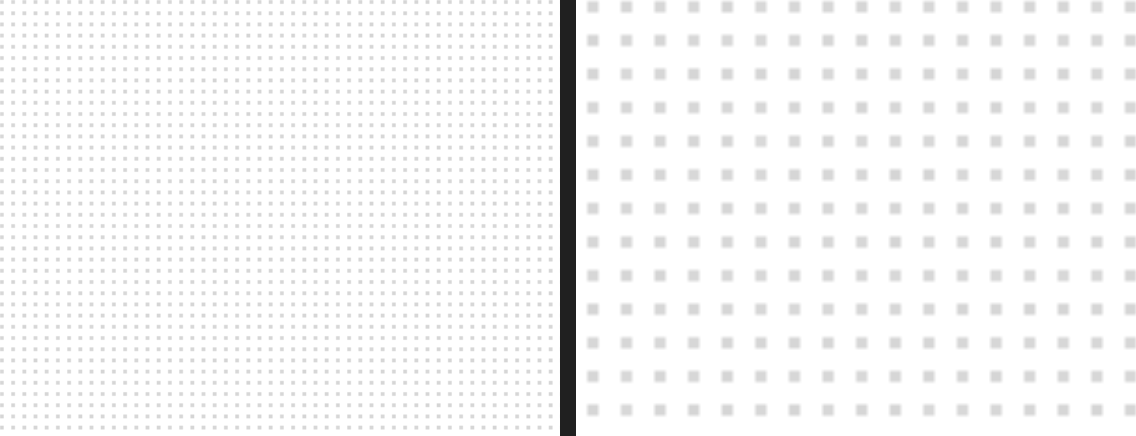
Left, the full canvas; right, a detail of the centre.
A Shadertoy shader for this pattern:

```glsl
// A regular grid of small pale grey squares on white, 50 across and 39 down.
// Each cell holds one box whose coverage is the product of two soft spans;
// gradient noise shifts the grey very slightly from one square to the next.

const float COLUMNS = 50.0;                 // repeats across the canvas width
const vec2  FIRST_CENTER = vec2(0.17, 0.18); // first square from top left, in cells
const float SQUARE_SIDE = 0.335;            // side of a square, in cells
const float EDGE_SOFTNESS = 0.12;           // least width of the edge ramp, in cells
const float TONE_VARIATION = 0.015;         // strength of the grey variation
const float TONE_SCALE = 0.73;              // noise frequency per cell
const vec3  PAPER = vec3(1.0);
const vec3  INK = vec3(0.842);

vec2 hashGradient(vec2 lattice) {
    float h = fract(sin(dot(lattice, vec2(127.1, 311.7))) * 43758.5);
    float angle = 6.28318 * h;
    return vec2(cos(angle), sin(angle));
}

float gradientNoise(vec2 p) {
    vec2 i = floor(p);
    vec2 f = fract(p);
    vec2 u = f * f * f * (f * (f * 6.0 - 15.0) + 10.0);
    float a = dot(hashGradient(i), f);
    float b = dot(hashGradient(i + vec2(1, 0)), f - vec2(1, 0));
    float c = dot(hashGradient(i + vec2(0, 1)), f - vec2(0, 1));
    float d = dot(hashGradient(i + vec2(1, 1)), f - vec2(1, 1));
    return mix(mix(a, b, u.x), mix(c, d, u.x), u.y);
}

// Coverage of a centred square, smoothed separately along each axis.
float squareCoverage(vec2 p, float side, float softness) {
    vec2 inside = 0.5 * side - abs(p);
    vec2 span = clamp(inside / softness + 0.5, 0.0, 1.0);
    return span.x * span.y;
}

void mainImage(out vec4 fragColor, in vec2 fragCoord) {
    // Cell units, measured from the top left corner
    float cellsPerPixel = COLUMNS / iResolution.x;
    vec2 p = vec2(fragCoord.x, iResolution.y - fragCoord.y) * cellsPerPixel;

    // Repeat
    vec2 shifted = p - FIRST_CENTER + 0.5;
    vec2 cell = floor(shifted);
    vec2 local = fract(shifted) - 0.5;

    // Square and its tone
    float softness = max(cellsPerPixel, EDGE_SOFTNESS);
    float coverage = squareCoverage(local, SQUARE_SIDE, softness);
    float tone = TONE_VARIATION * gradientNoise(cell * TONE_SCALE + 0.37);

    fragColor = vec4(mix(PAPER, INK + tone, coverage), 1.0);
}
```
